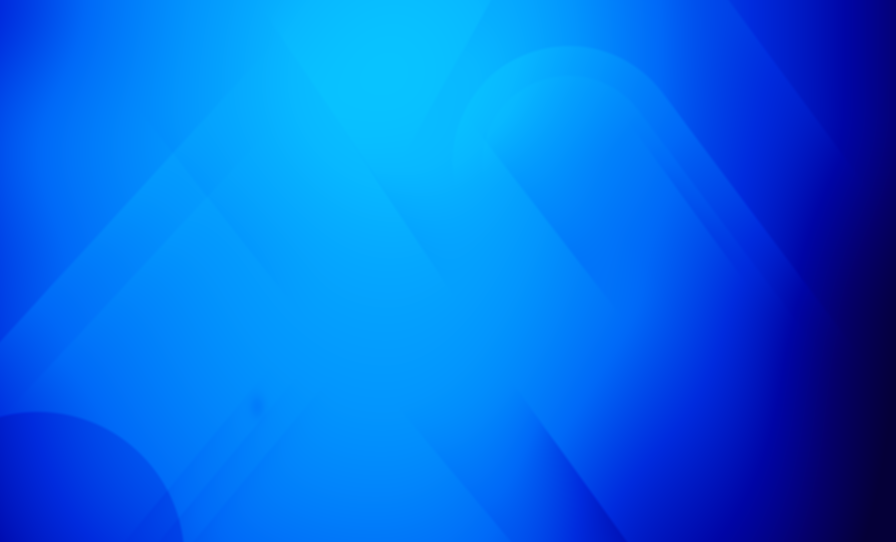
Write a WebGL 1 fragment shader that draws this background.

```glsl
precision highp float;

uniform vec2 u_resolution;

// Seven-step ramp from midnight to cyan
vec3 blueRamp(float level) {
  vec3 c = vec3(0.02, 0.0, 0.22);
  c = mix(c, vec3(0.02, 0.00, 0.42), clamp(level, 0.0, 1.0));
  c = mix(c, vec3(0.00, 0.02, 0.65), clamp(level - 1.0, 0.0, 1.0));
  c = mix(c, vec3(0.00, 0.17, 0.87), clamp(level - 2.0, 0.0, 1.0));
  c = mix(c, vec3(0.00, 0.41, 0.97), clamp(level - 3.0, 0.0, 1.0));
  c = mix(c, vec3(0.01, 0.58, 0.99), clamp(level - 4.0, 0.0, 1.0));
  c = mix(c, vec3(0.03, 0.72, 1.00), clamp(level - 5.0, 0.0, 1.0));
  return mix(c, vec3(0.03, 0.80, 1.00), clamp(level - 6.0, 0.0, 1.0));
}

float glow(vec2 p, vec2 center, vec2 radius) {
  vec2 d = (p - center) / radius;
  return exp(-dot(d, d));
}

// Crisp at zero, fading away on the positive side
float fadeFrom(float d, float reach) {
  return smoothstep(-0.004, 0.004, d) * exp(-max(d, 0.0) / reach);
}

// Fold shaded on the right of the direction a to b, soft at both ends
float fold(vec2 p, vec2 a, vec2 b, float reach) {
  vec2 along = normalize(b - a);
  vec2 d = p - a;
  float t = dot(d, along) / length(b - a);
  float ends = smoothstep(-0.15, 0.3, t) * (1.0 - smoothstep(0.6, 1.15, t));
  return ends * fadeFrom(dot(d, vec2(along.y, -along.x)), reach);
}

// Distance to a round-topped band running down to the right
float archDistance(vec2 p) {
  vec2 d = p - vec2(1.05, 0.70);
  vec2 axis = vec2(0.6, -0.8);
  return length(d - axis * max(dot(d, axis), 0.0));
}

void main() {
  vec2 q = gl_FragCoord.xy / u_resolution;
  vec2 p = gl_FragCoord.xy / u_resolution.y;

  // Broad light, darkest at the right
  float side = q.x - 0.43;
  float low = max(1.0 - 2.0 * q.y, 0.0);
  float level = 5.25 - side * side * (side < 0.0 ? 10.5 : 15.0);
  level -= 0.9 * low * low;
  level += 1.25 * glow(q, vec2(0.45, 0.87), vec2(0.20, 0.30));
  level += 0.8 * smoothstep(0.4, 0.8, q.y) * smoothstep(0.75, 1.0, q.x);
  level += 0.3 * glow(q, vec2(0.04, 0.72), vec2(0.18, 0.16));
  level -= 0.35 * glow(q, vec2(0.0, 1.0), vec2(0.10, 0.14));
  level -= 0.6 * glow(q, vec2(0.70, 0.05), vec2(0.12, 0.30));
  level -= 0.35 * glow(q, vec2(0.95, 0.33), vec2(0.08, 0.25));

  // Nested arches
  float arch = archDistance(p);
  float archTail = smoothstep(1.05, 1.2, p.x) * smoothstep(0.3, 0.65, p.y);
  float archFade = max(smoothstep(0.64, 0.80, p.y), archTail);
  level += archFade * 0.36 * fadeFrom(0.215 - arch, 0.12);
  level += archFade * 0.14 * fadeFrom(0.16 - arch, 0.08);

  // Folds falling to the right
  level += 0.25 * fold(p, vec2(0.71, 0.65), vec2(0.50, 0.96), -0.06 + 0.16);
  level -= 0.26 * fold(p, vec2(0.82, 0.48), vec2(0.62, 0.78), 0.08);
  level -= 0.36 * fold(p, vec2(1.12, 0.45), vec2(0.88, 0.76), 0.09);
  level -= 0.22 * fold(p, vec2(1.36, 0.50), vec2(1.17, 0.76), 0.05);
  level += 0.22 * fold(p, vec2(1.30, 1.06), vec2(1.58, 0.68), 0.08);
  level -= 0.50 * fold(p, vec2(0.97, 0.26), vec2(1.20, -0.06), 0.10);
  level -= 0.22 * fold(p, vec2(0.96, -0.02), vec2(0.75, 0.23), 0.08);
  level -= 0.16 * fold(p, vec2(0.53, 0.45), vec2(0.27, 0.78), 0.06);

  // Folds rising to the right
  level += 0.34 * fold(p, vec2(-0.10, 0.26), vec2(0.45, 0.86), 0.09);
  level += 0.18 * fold(p, vec2(0.05, 0.28), vec2(0.46, 0.72), 0.07);
  level -= 0.28 * fold(p, vec2(0.76, 0.74), vec2(0.94, 1.06), 0.08);

  // Fine parallel streaks ending at a small shadow
  for (int i = 0; i < 3; i++) {
    vec2 shift = vec2(0.055, -0.01) * float(i);
    level -= 0.15 * fold(p, vec2(0.23, 0.0) + shift, vec2(0.48, 0.30) + shift, 0.03);
  }
  level -= 0.35 * glow(p, vec2(0.475, 0.25), vec2(0.014, 0.022));

  // Dark disc in the lower left corner
  float disc = 0.27 - length(p - vec2(0.07, -0.03));
  level -= 0.42 * fadeFrom(disc, 0.30);

  gl_FragColor = vec4(blueRamp(level), 1.0);
}
```
